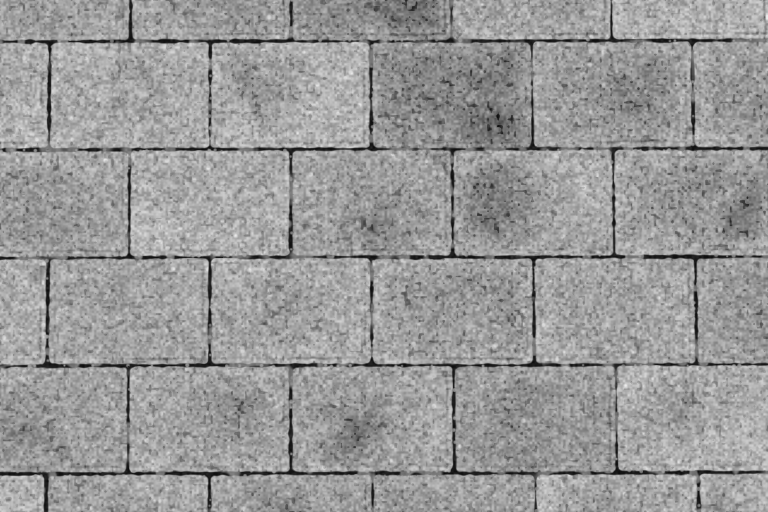
Write a Shadertoy shader that draws this texture.

```glsl
// Grey concrete paving blocks in running bond with thin dark joints.
// Each block is a rounded box with its own tone, stain and soft bevel;
// layered value noise supplies the gritty surface and the ragged edges.

#define ROW_HEIGHT 0.211    // all lengths are in canvas heights
#define BLOCK_WIDTH 0.319   // at the bottom of the canvas
#define WIDTH_TAPER 0.006   // blocks narrow slightly toward the top
#define ROW_TILT 0.002
#define BOND_ORIGIN vec2(0.568, 0.0742)
#define JOINT_WIDTH 0.0052
#define CORNER_RADIUS 0.009
#define BASE_TONE 0.672
#define TONE_VARIATION 0.08
#define STAIN_DEPTH 0.17
#define GRAIN_CONTRAST 0.30
#define JOINT_TONE 0.10

float hash(vec2 p) {
    vec3 q = fract(p.xyx * 0.1031);
    q += dot(q, q.yzx + 33.33);
    return fract((q.x + q.y) * q.z);
}

float noise(vec2 p) {
    vec2 i = floor(p), f = fract(p);
    f = f * f * (3.0 - 2.0 * f);
    return mix(mix(hash(i), hash(i + vec2(1, 0)), f.x),
               mix(hash(i + vec2(0, 1)), hash(i + vec2(1, 1)), f.x), f.y);
}

float fbm(vec2 p) {
    float sum = 0.0, amp = 0.5;
    for (int i = 0; i < 4; i++) {
        sum += amp * noise(p);
        p = p * 2.03 + 17.7;
        amp *= 0.5;
    }
    return sum / 0.9375;
}

float roundedBox(vec2 p, vec2 halfSize, float radius) {
    vec2 q = abs(p) - halfSize + radius;
    return length(max(q, 0.0)) + min(max(q.x, q.y), 0.0) - radius;
}

// Loose sand grains, one at most per cell; returns their coverage
float looseGrains(vec2 p, float cells, float density, float px) {
    vec2 cell = floor(p * cells);
    vec2 center = 0.5 + 0.3 * (vec2(hash(cell + 5.1), hash(cell + 9.7)) - 0.5);
    float radius = mix(0.15, 0.35, hash(cell + 2.3));
    float d = (length(fract(p * cells) - center) - radius) / cells;
    return step(hash(cell), density) * smoothstep(px, -px, d);
}

void mainImage(out vec4 fragColor, in vec2 fragCoord) {
    vec2 p = fragCoord / iResolution.y;
    float px = 1.0 / iResolution.y;

    // Running bond: odd rows shift by half a block
    vec2 size = vec2(BLOCK_WIDTH - WIDTH_TAPER * p.y, ROW_HEIGHT);
    vec2 grid = (p - BOND_ORIGIN - vec2(0.0, ROW_TILT * p.x)) / size;
    float row = floor(grid.y);
    grid.x += 0.5 * mod(row, 2.0);
    vec2 id = floor(grid) + 40.0;
    vec2 local = (fract(grid) - 0.5) * size;
    vec4 rnd = vec4(hash(id), hash(id + 31.7), hash(id + 67.3), hash(id + 93.1));

    // Block outline, slightly misplaced and chipped
    vec2 placed = local + (rnd.zw - 0.5) * 0.0016;
    float d = roundedBox(placed, 0.5 * (size - JOINT_WIDTH), CORNER_RADIUS);
    d += (noise(p * 85.0) - 0.5) * 0.0032 + (noise(p * 22.0) - 0.5) * 0.0016;
    float inside = max(-d, 0.0);

    // Cloudy stain, strongest away from the paler rim
    vec2 stainCenter = (rnd.yz - 0.5) * size * 0.6;
    float spread = mix(0.055, 0.14, rnd.w);
    float cloud = fbm(p * 11.0 + rnd.xy * 50.0);
    float blob = exp(-dot(local - stainCenter, local - stainCenter) / (spread * spread));
    float stain = blob * smoothstep(0.25, 0.7, cloud) * mix(0.2, 1.3, rnd.x);
    stain += smoothstep(0.62, 0.95, rnd.y) * cloud * 0.8;
    stain *= mix(0.35, 1.0, smoothstep(0.0, 0.045, inside));

    // Surface tone with grit, dark pits and bright specks
    float tone = BASE_TONE + TONE_VARIATION * (rnd.z - 0.5) - STAIN_DEPTH * stain;
    tone += 0.10 * (cloud - 0.5);
    float fine = noise(p * 215.0), coarse = noise(p * 118.0 + 40.0);
    tone += GRAIN_CONTRAST * (0.65 * (fine - 0.5) + 0.45 * (coarse - 0.5));
    float pits = smoothstep(0.68, 0.92, noise(p * 150.0 + 80.0));
    tone -= pits * (0.13 + 0.12 * min(stain, 1.0));
    tone += 0.10 * looseGrains(p, 75.0, 0.10, px);

    // Bevel: pale rim with a crease along the lower right
    float patchy = smoothstep(0.3, 0.7, noise(p * 26.0 + 12.0));
    float lowerRight = smoothstep(-0.03, 0.12, local.x - local.y);
    float crease = exp(-pow((inside - 0.011) / 0.0028, 2.0));
    tone += 0.045 * exp(-inside / 0.012);
    tone -= crease * (0.03 + 0.11 * lowerRight * patchy);
    tone -= 0.14 * exp(-inside / 0.0018);

    // Shadowed joint, partly filled with sand
    float fill = smoothstep(0.58, 0.82, noise(p * 48.0 + 7.0));
    float jointTone = JOINT_TONE + 0.36 * fill + 0.10 * (fine - 0.5);
    tone = mix(tone, jointTone, smoothstep(-px, px, d));
    float nearJoint = smoothstep(0.007, 0.003, abs(d));
    float debris = looseGrains(p + 3.3, 88.0, 0.20, px) * nearJoint;
    tone = mix(tone, 0.62 + 0.2 * (coarse - 0.5), 0.8 * debris);

    fragColor = vec4(vec3(clamp(tone, 0.04, 0.92)), 1.0);
}
```
